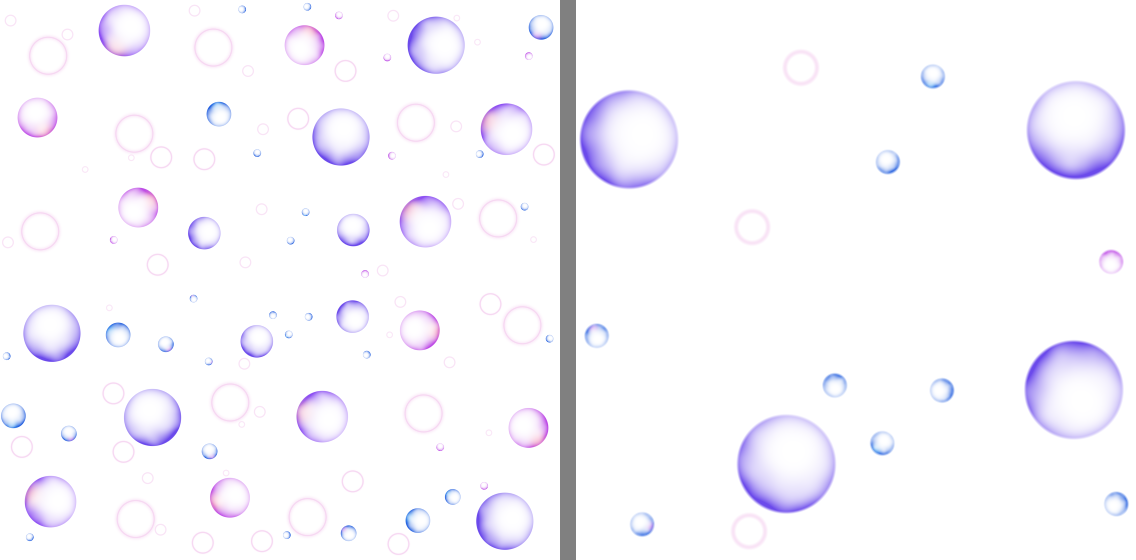
Left: the whole. Right: its middle third, enlarged.
A three.js fragment shader for this background:

```glsl
varying vec2 vUv;

const float MAIN_CELLS = 6.0;    // grid of large bubbles and glowing rings
const float SMALL_CELLS = 12.0;  // finer grid, nested in the main one
const float EDGE = 0.0012;       // half width of smoothed outlines
const float GAP = 0.004;         // clearance kept around large shapes
const float LIGHT_SHIFT = 0.30;  // offset of the pale core, in radii
const float FALLOFF = 3.3;       // how closely the shade hugs the rim
const float CLOUDINESS = 0.6;
const vec3 VIOLET = vec3(0.42, 0.29, 0.92);
const vec3 PURPLE = vec3(0.55, 0.31, 0.95);
const vec3 MAGENTA = vec3(0.74, 0.29, 0.90);
const vec3 BLUE = vec3(0.12, 0.36, 0.87);
const vec3 CYAN = vec3(0.34, 0.69, 0.96);
const vec3 PEACH = vec3(1.00, 0.70, 0.72);
const vec3 ORCHID = vec3(0.85, 0.52, 0.93);
const vec3 RING_PINK = vec3(0.96, 0.82, 0.94);

struct Orb {
  vec2 centre;
  float radius;
  float ring;  // 1 for a hollow ring, 0 for a shaded bubble
  float glow;
  vec3 rim;
  vec3 spot;
  vec3 seed;
};

vec3 hash3(vec2 p) {
  vec3 q = fract(p.xyx * vec3(0.1031, 0.1030, 0.0973));
  q += dot(q, q.yxz + 33.33);
  return fract((q.xxy + q.yzz) * q.zyx);
}

vec2 direction(float turn) {
  return vec2(cos(6.28318 * turn), sin(6.28318 * turn));
}

float slope(vec2 corner, vec2 offset) {
  return dot(direction(hash3(corner).x), offset);
}

float gradientNoise(vec2 p) {
  vec2 i = floor(p);
  vec2 f = fract(p);
  vec2 u = f * f * (3.0 - 2.0 * f);
  vec2 e = vec2(1.0, 0.0);
  float low = mix(slope(i, f), slope(i + e.xy, f - e.xy), u.x);
  float high = mix(slope(i + e.yx, f - e.yx), slope(i + e.xx, f - e.xx), u.x);
  return mix(low, high, u.y);
}

// Keeps a shape of the given reach inside its grid cell
vec2 scatter(vec2 cell, float cells, float reach, vec2 rnd) {
  return (cell + 0.5) / cells + (rnd - 0.5) * max(1.0 / cells - 2.0 * reach, 0.0);
}

float interleave(float n) {
  return floor(n * 0.5) + 3.0 * mod(n, 2.0);
}

bool inMiddle(vec2 cell, float cells) {
  vec2 fromMiddle = abs((cell + 0.5) / cells - 0.5);
  return max(fromMiddle.x, fromMiddle.y) < 1.0 / MAIN_CELLS;
}

// Spreads the kinds evenly over rows and columns, medium violet in the middle
Orb mainOrb(vec2 cell) {
  vec3 rnd = hash3(cell + 17.0);
  float kind = mod(interleave(cell.x) + interleave(mod(5.0 * cell.y + 2.0, 6.0)), 6.0);
  Orb o = Orb(vec2(0.0), 0.033, 1.0, 0.45, RING_PINK, RING_PINK, hash3(cell + 71.0));
  if (inMiddle(cell, MAIN_CELLS)) { o.radius = 0.029; o.ring = 0.0; o.rim = VIOLET; o.spot = VIOLET; }
  else if (kind < 0.5) { o.radius = 0.051; o.ring = 0.0; o.rim = VIOLET; o.spot = VIOLET; }
  else if (kind < 1.5) { o.radius = 0.046; o.ring = 0.0; o.rim = PURPLE; o.spot = PEACH; }
  else if (kind < 2.5) { o.radius = 0.0355; o.ring = 0.0; o.rim = MAGENTA; o.spot = PEACH; }
  else if (kind < 3.5) { o.radius = 0.022; o.ring = 0.0; o.rim = BLUE; o.spot = mix(CYAN, ORCHID, step(0.7, rnd.z)); }
  o.centre = scatter(cell, MAIN_CELLS, o.radius * (1.0 + 0.35 * o.ring) + EDGE, rnd.xy);
  return o;
}

Orb smallOrb(vec2 cell) {
  vec3 rnd = hash3(cell + 143.0);
  vec3 seed = hash3(cell + 207.0);
  Orb o = Orb(vec2(0.0), 0.0, 1.0, 0.0, RING_PINK, RING_PINK, seed);
  if (rnd.z < 0.22) { o.radius = 0.0185; o.glow = 0.2; }
  else if (rnd.z < 0.35) o.radius = 0.0095;
  else if (rnd.z < 0.43) o.radius = 0.005;
  else if (rnd.z < 0.56) { o.radius = 0.0140; o.ring = 0.0; o.rim = BLUE; o.spot = mix(CYAN, ORCHID, step(0.5, seed.y)); }
  else if (rnd.z < 0.71) { o.radius = 0.0068; o.ring = 0.0; o.rim = mix(BLUE, MAGENTA, step(0.65, seed.z)); o.spot = o.rim; }
  // Only the tiniest bubbles reach the middle
  if (inMiddle(cell, SMALL_CELLS) && o.ring < 0.5) o.radius = 0.0068;
  o.centre = scatter(cell, SMALL_CELLS, o.radius * 1.3 + EDGE, rnd.xy);
  return o;
}

// Pale core, coloured shade on one side and a fine rim all round
vec3 bubbleColour(vec2 q, Orb o) {
  float core = length(q + LIGHT_SHIFT * direction(o.seed.x)) / (1.0 + LIGHT_SHIFT);
  float cloud = 1.0 + CLOUDINESS * gradientNoise(q * 2.0 + o.seed.yz * 40.0);
  float depth = 0.95 * pow(core, FALLOFF) * cloud + 0.25 * pow(min(length(q), 1.0), 9.0);
  vec2 spotAt = 0.65 * direction(o.seed.x + 0.5 + 0.2 * (o.seed.y - 0.5));
  float spot = 1.0 - smoothstep(0.05, 0.7, distance(q, -spotAt));
  return mix(vec3(1.0), mix(o.rim, o.spot, 0.8 * spot), clamp(depth, 0.0, 1.0));
}

vec3 paint(vec3 colour, vec2 p, Orb o) {
  vec2 offset = p - o.centre;
  float d = length(offset) - o.radius;
  if (o.ring < 0.5) return mix(colour, bubbleColour(offset / o.radius, o), 1.0 - smoothstep(-EDGE, EDGE, d));
  float width = 0.0007 + 0.04 * o.radius;
  float line = 1.0 - smoothstep(0.0, width + EDGE, abs(d));
  float spread = d / (0.12 * o.radius);
  float strength = mix(0.5, 0.85, smoothstep(0.004, 0.02, o.radius));
  return mix(colour, o.rim, max(strength * line, o.glow * exp(-spread * spread)));
}

void main() {
  Orb large = mainOrb(floor(vUv * MAIN_CELLS));
  Orb little = smallOrb(floor(vUv * SMALL_CELLS));
  vec3 colour = paint(vec3(1.0), vUv, large);
  // Small shapes appear only where they stay clear of the large one
  float clearance = distance(large.centre, little.centre) - large.radius - little.radius;
  if (little.radius > 0.0 && clearance > GAP) colour = paint(colour, vUv, little);
  gl_FragColor = vec4(colour, 1.0);
}
```
